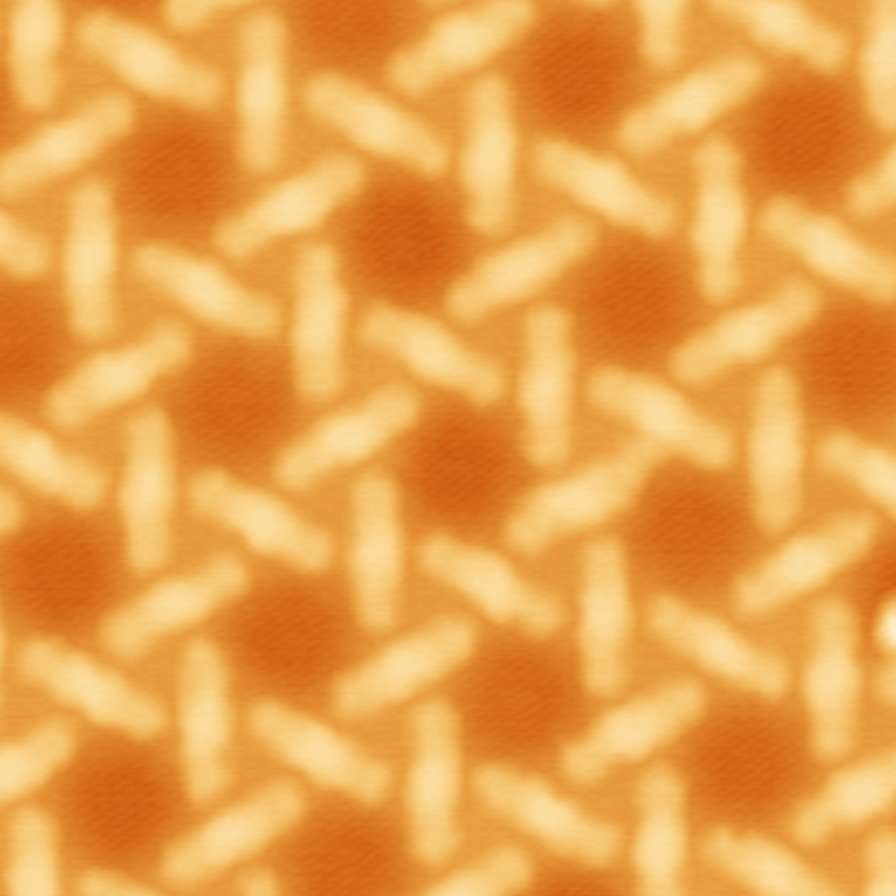
Give the GLSL for this pattern, as a Shadertoy shader.

```glsl
// A soft, tilted honeycomb of dark wells fenced by glowing rods, like a scanned height map.
// Three twisted rods sit between neighbouring wells of a skewed lattice; their heights are
// merged, one faulty junction is added, then grain and an amber height ramp are applied.

float hash(vec2 p) {
    vec3 q = fract(p.xyx * vec3(0.1031, 0.1030, 0.0973));
    q += dot(q, q.yzx + 33.33);
    return fract((q.x + q.y) * q.z);
}

float noise(vec2 p) {
    vec2 i = floor(p), f = fract(p);
    f = f * f * (3.0 - 2.0 * f);
    return mix(mix(hash(i), hash(i + vec2(1, 0)), f.x),
               mix(hash(i + vec2(0, 1)), hash(i + vec2(1, 1)), f.x), f.y);
}

vec2 turn(vec2 p, float angle) {
    float c = cos(angle), s = sin(angle);
    return vec2(c * p.x + s * p.y, c * p.y - s * p.x);
}

// Soft bar along x, one inside and zero outside
float bar(vec2 p, float halfLength, float radius) {
    p.x -= clamp(p.x, -halfLength, halfLength);
    return 1.0 - smoothstep(0.1 * radius, radius, length(p));
}

float blob(vec2 p, vec2 radii) {
    return 1.0 - smoothstep(0.1, 1.2, length(p / radii));
}

vec3 amber(float h) {
    return vec3(0.80, 0.35, 0.07) + h * vec3(0.33, 0.75, 0.35)
         + h * h * vec3(-0.14, -0.21, 0.27);
}

void mainImage(out vec4 fragColor, in vec2 fragCoord) {
    vec2 uv = fragCoord / iResolution.y;

    // Lattice space: one unit is the spacing of the wells
    vec2 p = (uv - vec2(0.452, 0.733)) / 0.2642;
    p += 0.03 * (vec2(noise(uv * 45.0), noise(uv * 45.0 + 71.0)) - 0.5);
    mat2 lattice = mat2(0.9635, -0.266, 0.240, -0.972);
    vec2 home = round(inverse(lattice) * p);

    float well = 0.0, tails = 0.0, cores = 0.0;
    for (int j = -1; j <= 1; j++)
    for (int i = -1; i <= 1; i++) {
        vec2 cell = home + vec2(i, j);
        float depth = 0.9 + 0.16 * hash(cell + 40.0);
        float d = length(p - lattice * cell);
        well = max(well, depth * (1.0 - smoothstep(0.1, 0.42, d)));

        // Rods halfway to three of the neighbouring wells
        for (int k = 0; k < 3; k++) {
            vec2 offset = k == 0 ? vec2(0.5, 0.0) : k == 1 ? vec2(0.0, 0.5) : vec2(0.5, -0.5);
            bool faulty = (k == 1 && cell == vec2(1, 0)) || (k == 0 && cell == vec2(0, 1));
            vec2 q = turn(p - lattice * (cell + offset), radians(31.0 - 60.0 * float(k)));
            float size = 0.95 + 0.1 * hash(cell + 17.0 * float(k + 1)) + (faulty ? 0.1 : 0.0);
            tails = max(tails, bar(q, 0.245, 0.145));
            q = turn(q, faulty ? -0.5 : -0.24);
            cores = max(cores, blob(q, size * vec2(0.185, 0.125)));
        }
    }

    // Bridge across the faulty junction, and one bright speck
    tails = max(tails, 0.85 * bar(turn(p - vec2(0.95, -0.96), 0.95), 0.09, 0.14));
    float speck = blob(p - vec2(2.08, -1.64), vec2(0.11, 0.16));

    float h = mix(0.39, 0.06, well);
    h = mix(h, 0.72, tails);
    h = mix(h, 0.91, cores);
    h = mix(h, 1.15, speck);

    // Grain, scan streaks and faint slanted ripples in the wells
    h += 0.05 * (noise(uv * 14.0) - 0.5);
    h += 0.045 * (noise(uv * vec2(130.0, 260.0)) - 0.5);
    h += 0.025 * (noise(uv * vec2(12.0, 380.0)) - 0.5);
    h += 0.012 * well * sin(dot(uv, vec2(-330.0, 520.0)) + 3.0 * noise(uv * 30.0));

    fragColor = vec4(amber(clamp(h, 0.0, 1.2)), 1.0);
}
```
